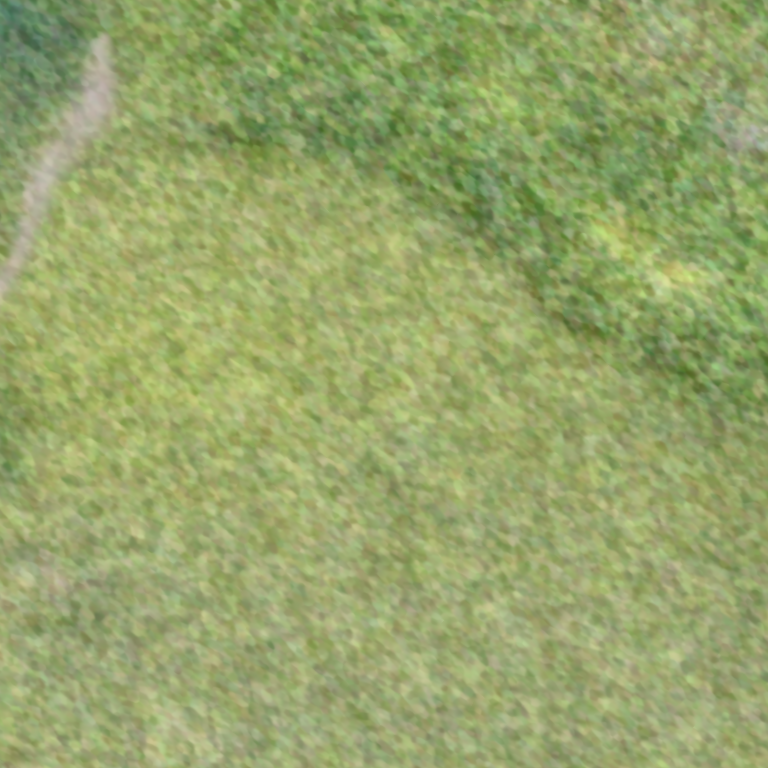
Write a Shadertoy shader that draws this texture.

```glsl
vec3 hash3(vec2 cell) {
    vec3 q = fract(vec3(cell.xyx) * vec3(0.1031, 0.103, 0.0973));
    q += dot(q, q.yxz + 33.33);
    return fract((q.xxy + q.yzz) * q.zyx);
}

// Soft cellular noise: three signed values blended between scattered cells.
vec3 cellular(vec2 p, float sharpness) {
    vec2 base = floor(p);
    vec3 sum = vec3(0.0);
    float total = 0.0;
    for (int j = -1; j <= 1; j++)
    for (int i = -1; i <= 1; i++) {
        vec2 cell = base + vec2(i, j);
        vec2 d = cell + hash3(cell + 71.0).xy - p;
        float w = exp(-sharpness * dot(d, d));
        sum += w * (hash3(cell + 19.0) - 0.5);
        total += w;
    }
    return sum / total;
}

vec2 rotate(vec2 p, float angle) {
    float c = cos(angle), s = sin(angle);
    return vec2(c * p.x - s * p.y, s * p.x + c * p.y);
}

// Blends a soft elliptical patch into the colour; paint.a is its strength.
vec3 tint(vec3 color, vec2 p, vec2 center, vec2 radius, float angle, vec4 paint) {
    vec2 d = rotate(p - center, -angle) / radius;
    return mix(color, paint.rgb, paint.a * exp(-dot(d, d)));
}

float segmentMask(vec2 p, vec2 a, vec2 b, float widthA, float widthB) {
    vec2 ab = b - a;
    float t = clamp(dot(p - a, ab) / dot(ab, ab), 0.0, 1.0);
    return 1.0 - smoothstep(0.0, mix(widthA, widthB, t), length(p - a - t * ab));
}

float trailMask(vec2 p) {
    vec3 knots[5] = vec3[5](
        vec3(0.136, 0.95, 0.014), vec3(0.124, 0.865, 0.046),
        vec3(0.058, 0.772, 0.034), vec3(0.034, 0.69, 0.024),
        vec3(-0.01, 0.61, 0.028));
    float mask = 0.0;
    for (int i = 0; i < 4; i++)
        mask = max(mask, segmentMask(p, knots[i].xy, knots[i + 1].xy, knots[i].z, knots[i + 1].z));
    return mask;
}

// Lower border of the shrubs, falling towards the right.
float shrubBorder(float x) {
    return 0.8 - 0.34 * smoothstep(0.36, 0.98, x) + 0.007 * sin(31.0 * x);
}

vec3 meadowColor(vec2 p) {
    vec3 c = mix(vec3(0.62, 0.66, 0.455), vec3(0.635, 0.68, 0.43), smoothstep(0.1, 0.55, p.y));
    c = tint(c, p, vec2(0.22, 0.53), vec2(0.2, 0.14), 0.3, vec4(0.67, 0.72, 0.39, 0.5));
    c = tint(c, p, vec2(0.11, 0.2), vec2(0.08, 0.07), -0.5, vec4(0.52, 0.56, 0.41, 0.7));
    c = tint(c, p, vec2(0.065, 0.25), vec2(0.055, 0.022), -0.5, vec4(0.68, 0.68, 0.57, 0.7));
    c = tint(c, p, vec2(0.24, 0.045), vec2(0.065, 0.022), -0.8, vec4(0.71, 0.73, 0.56, 0.75));
    c = tint(c, p, vec2(0.0, 0.44), vec2(0.04, 0.11), 0.0, vec4(0.45, 0.54, 0.33, 0.7));
    c = tint(c, p, vec2(0.92, 0.44), vec2(0.17, 0.065), -0.35, vec4(0.53, 0.59, 0.37, 0.7));
    c = tint(c, p, vec2(0.48, 0.385), vec2(0.06, 0.03), 0.4, vec4(0.54, 0.6, 0.41, 0.6));
    c = tint(c, p, vec2(0.98, 0.25), vec2(0.07, 0.16), 0.0, vec4(0.56, 0.6, 0.4, 0.5));
    c = tint(c, p, vec2(0.0, 0.77), vec2(0.045, 0.11), 0.0, vec4(0.48, 0.55, 0.36, 0.8));
    c = tint(c, p, vec2(0.37, 0.76), vec2(0.13, 0.03), 0.0, vec4(0.57, 0.63, 0.37, 0.6));
    return mix(c, vec3(0.53, 0.62, 0.35), 0.7 * smoothstep(0.83, 1.0, p.y));
}

vec3 shrubColor(vec2 p, float depth) {
    vec3 c = mix(vec3(0.45, 0.53, 0.32), vec3(0.51, 0.61, 0.36), smoothstep(0.0, 0.12, depth));
    c = tint(c, p, vec2(0.42, 0.82), vec2(0.05, 0.04), 0.0, vec4(0.4, 0.51, 0.29, 0.7));
    c = tint(c, p, vec2(0.61, 0.755), vec2(0.06, 0.04), -0.8, vec4(0.4, 0.5, 0.3, 0.7));
    c = tint(c, p, vec2(0.79, 0.79), vec2(0.09, 0.05), -0.6, vec4(0.45, 0.57, 0.37, 0.7));
    c = tint(c, p, vec2(0.86, 0.95), vec2(0.17, 0.09), -0.3, vec4(0.61, 0.65, 0.45, 0.95));
    c = tint(c, p, vec2(0.66, 0.865), vec2(0.06, 0.038), -0.8, vec4(0.62, 0.7, 0.4, 0.9));
    c = tint(c, p, vec2(0.8, 0.695), vec2(0.065, 0.033), -0.8, vec4(0.68, 0.74, 0.42, 0.95));
    c = tint(c, p, vec2(0.885, 0.638), vec2(0.05, 0.03), -0.3, vec4(0.76, 0.8, 0.51, 1.0));
    return tint(c, p, vec2(0.965, 0.83), vec2(0.03, 0.045), 0.4, vec4(0.57, 0.57, 0.52, 0.9));
}

void mainImage(out vec4 fragColor, in vec2 fragCoord) {
    vec2 uv = fragCoord / iResolution.xy;

    // Noise layers, from broad clumps to slanted blades
    vec3 clumps = cellular(uv * 13.0, 3.5);
    vec3 tufts = cellular(rotate(uv, 0.5) * vec2(34.0, 46.0), 3.5);
    vec3 blades = cellular(rotate(uv, 0.75) * vec2(72.0, 118.0), 4.0);
    vec3 flecks = cellular(rotate(uv, 0.6) * vec2(130.0, 190.0), 3.5);
    vec2 p = uv + 0.006 * clumps.xy + 0.008 * tufts.yz;

    // Ground and shrubs
    float depth = p.y - shrubBorder(p.x);
    float shrubs = smoothstep(-0.04, 0.04, depth) * smoothstep(0.14, 0.36, p.x);
    vec3 color = mix(meadowColor(p), shrubColor(p, depth), shrubs);

    // Shaded corner and worn trail
    color = tint(color, p, vec2(0.04, 0.94), vec2(0.1, 0.11), 0.4, vec4(0.36, 0.47, 0.35, 0.95));
    color = tint(color, p, vec2(0.0, 0.98), vec2(0.04, 0.05), 0.0, vec4(0.32, 0.5, 0.45, 0.6));
    float trail = trailMask(uv + 0.008 * tufts.xy + 0.006 * blades.xy);
    color = mix(color, vec3(0.73, 0.7, 0.63), 0.9 * trail);
    color = tint(color, uv, vec2(0.124, 0.87), vec2(0.02, 0.035), -0.2, vec4(0.76, 0.73, 0.69, 0.75));
    color = tint(color, uv, vec2(0.06, 0.77), vec2(0.013, 0.025), -0.5, vec4(0.77, 0.74, 0.69, 0.7));

    // Foliage light, yellow tips and muted colour variation
    float contrast = mix(0.95, 1.3, shrubs) * (1.0 - 0.5 * trail);
    float light = 0.03 * clumps.z + 0.08 * tufts.x + 0.17 * blades.x + 0.11 * flecks.x;
    color += contrast * light;
    color += contrast * (0.08 * blades.y + 0.05 * tufts.y) * vec3(0.5, 0.4, -0.7);
    color += contrast * (0.075 * blades.z + 0.06 * flecks.z) * vec3(0.8, -0.4, 0.4);
    fragColor = vec4(clamp(color, 0.0, 1.0), 1.0);
}
```
